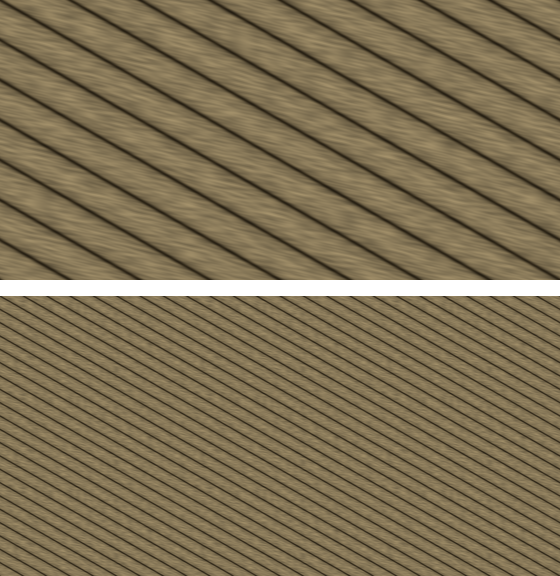
Top, the tile; bottom, the same tile 3 across and 3 down.
Write a WebGL 1 fragment shader that draws this pattern.

```glsl
precision highp float;
// Diagonal rounded strands of tan fibre, parted by dark soft grooves.
// A whole-number phase makes the strands; stretched gradient noise on a
// sheared, wrapping lattice lays short fibres at a shallower angle.

uniform vec2 u_resolution;

const vec2 STRANDS = vec2(8.0, 7.0);          // repeats across and down
const vec3 FIBRE_COLOR = vec3(0.555, 0.492, 0.362);
const vec3 GROOVE_COLOR = vec3(0.165, 0.135, 0.082);
const float ROUNDING = 0.36;                  // broad shading of each strand
const float GROOVE_DEPTH = 0.64;              // extra darkness in the groove
const float GROOVE_WIDTH = 0.11;              // in half strand widths
const vec3 FINE_GRAIN = vec3(28.0, 46.0, 104.0);   // cells along, shear, cells across
const vec3 COARSE_GRAIN = vec3(14.0, 23.0, 52.0);
const float FINE_CONTRAST = 0.24;
const float COARSE_CONTRAST = 0.10;

// Random unit gradient for a lattice cell
vec2 gradient(vec2 cell) {
  vec3 p = fract(cell.xyx * vec3(0.1031, 0.1030, 0.0973));
  p += dot(p, p.yzx + 33.33);
  float angle = 6.28319 * fract((p.x + p.y) * p.z);
  return vec2(cos(angle), sin(angle));
}

// Fold a cell into one tile: a step across the tile also moves by the shear
vec2 wrapCell(vec2 cell, vec3 grain) {
  float turns = floor((cell.x + 0.5) / grain.x);
  cell -= turns * grain.xy;
  cell.y -= grain.z * floor((cell.y + 0.5) / grain.z);
  return cell;
}

float cornerValue(vec2 cell, vec2 corner, vec2 f, vec3 grain) {
  return dot(gradient(wrapCell(cell + corner, grain)), f - corner);
}

// Tiling gradient noise, stretched along the fibres
float fibreNoise(vec2 uv, vec3 grain) {
  vec2 p = vec2(grain.x * uv.x, dot(grain.yz, uv));
  vec2 cell = floor(p);
  vec2 f = p - cell;
  vec2 w = f * f * f * (f * (f * 6.0 - 15.0) + 10.0);
  float low = mix(cornerValue(cell, vec2(0.0, 0.0), f, grain),
                  cornerValue(cell, vec2(1.0, 0.0), f, grain), w.x);
  float high = mix(cornerValue(cell, vec2(0.0, 1.0), f, grain),
                   cornerValue(cell, vec2(1.0, 1.0), f, grain), w.x);
  return mix(low, high, w.y);
}

// Darkness over a strand: 0 on its crown, 1 in the groove
float strandShadow(vec2 uv) {
  float across = abs(2.0 * fract(dot(STRANDS, uv)) - 1.0);
  float edge = (1.0 - across) / GROOVE_WIDTH;
  return ROUNDING * across * across + GROOVE_DEPTH * exp(-edge * edge);
}

void main() {
  vec2 uv = gl_FragCoord.xy / u_resolution;
  vec3 color = mix(FIBRE_COLOR, GROOVE_COLOR, strandShadow(uv));

  // Fibres lighten and darken the strand
  float grain = FINE_CONTRAST * fibreNoise(uv, FINE_GRAIN)
              + COARSE_CONTRAST * fibreNoise(uv, COARSE_GRAIN);
  gl_FragColor = vec4(color * (1.0 + grain), 1.0);
}
```
